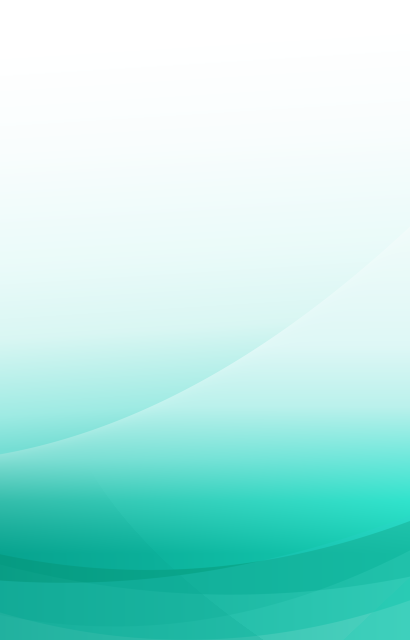
This background is drawn by a WebGL 1 fragment shader. Its source:

```glsl
precision highp float;
// Draws a white to turquoise backdrop with a large swoop and overlapping translucent waves.
uniform vec2 u_resolution;

const float EDGE = 0.0011;          // half width of a smoothed edge

// Arcs: height = x + y * p.x + z * p.x^2
const vec3 SWOOP_ARC   = vec3(0.290, 0.114, 0.242);
const vec3 SHADE_ARC   = vec3(0.134, -0.136, 0.188);
const vec3 GLASS_ARC   = vec3(0.093, -0.046, 0.148);
const vec3 MIDDLE_ARC  = vec3(0.118, -0.167, 0.148);
const vec3 LOWER_ARC   = vec3(0.039, -0.128, 0.229);
const vec3 BOTTOM_ARC  = vec3(0.043, -0.188, 0.207);
// Side edges: the same form, giving x from height
const vec3 SWEEP_ARC   = vec3(0.643, -2.265, 2.53);
const vec3 CORNER_LINE = vec3(0.837, 1.66, 0.0);

const vec3 WHITE       = vec3(1.0);
const vec3 MIST        = vec3(0.975, 0.992, 0.992);
const vec3 ICE         = vec3(0.915, 0.982, 0.976);
const vec3 FROST       = vec3(0.850, 0.966, 0.952);
const vec3 AQUA        = vec3(0.620, 0.920, 0.890);
const vec3 LAGOON      = vec3(0.460, 0.870, 0.830);
const vec3 FOAM        = vec3(0.940, 0.985, 0.980);
const vec3 SPRAY       = vec3(0.870, 0.970, 0.963);
const vec3 SHALLOW     = vec3(0.730, 0.944, 0.923);
const vec3 PALE_LEFT   = vec3(0.500, 0.865, 0.825);
const vec3 PALE_RIGHT  = vec3(0.430, 0.910, 0.860);
const vec3 MID_LEFT    = vec3(0.220, 0.750, 0.680);
const vec3 MID_RIGHT   = vec3(0.190, 0.890, 0.800);
const vec3 DEEP_LEFT   = vec3(0.030, 0.640, 0.560);
const vec3 DEEP_RIGHT  = vec3(0.080, 0.800, 0.700);
const vec3 SHADE       = vec3(0.000, 0.500, 0.350);
const vec3 GLASS       = vec3(0.180, 0.820, 0.800);
const vec3 GLEAM       = vec3(0.400, 0.920, 0.860);

float ramp(float from, float to, float v) {
  return clamp((v - from) / (to - from), 0.0, 1.0);
}

float arc(vec3 k, float t) {
  return k.x + t * (k.y + t * k.z);
}

// Coverage of the area below an arc
float below(vec3 k, vec2 p) {
  return smoothstep(-EDGE, EDGE, arc(k, p.x) - p.y);
}

// Pale upper field, tilted a little to the right
vec3 skyColor(vec2 p) {
  float h = p.y - 0.04 * p.x;
  vec3 c = mix(LAGOON, AQUA, ramp(0.297, 0.35, h));
  c = mix(c, FROST, ramp(0.35, 0.47, h));
  c = mix(c, ICE, ramp(0.47, 0.58, h));
  c = mix(c, MIST, ramp(0.58, 0.76, h));
  return mix(c, WHITE, ramp(0.76, 0.92, h));
}

// Field under the swoop, greener on the left
vec3 waterColor(vec2 p) {
  vec3 deep = mix(DEEP_LEFT, DEEP_RIGHT, p.x);
  vec3 mid  = mix(MID_LEFT, MID_RIGHT, p.x);
  vec3 pale = mix(PALE_LEFT, PALE_RIGHT, p.x);
  vec3 c = mix(deep, mid, ramp(0.135, 0.217, p.y));
  c = mix(c, pale, ramp(0.217, 0.284, p.y));
  c = mix(c, SHALLOW, ramp(0.284, 0.365, p.y));
  c = mix(c, SPRAY, ramp(0.365, 0.46, p.y));
  return mix(c, FOAM, ramp(0.46, 0.64, p.y));
}

void main() {
  vec2 p = gl_FragCoord.xy / u_resolution;

  // Main swoop with a thin bright rim
  float swoop = below(SWOOP_ARC, p);
  vec3 color = mix(skyColor(p), waterColor(p), swoop);
  float depth = arc(SWOOP_ARC, p.x) - p.y;
  color = mix(color, WHITE, 0.12 * swoop * exp(-max(depth, 0.0) * 90.0));

  // Overlapping translucent waves
  color = mix(color, SHADE, 0.30 * below(SHADE_ARC, p));
  color = mix(color, GLASS, mix(0.30, 0.20, p.x) * below(GLASS_ARC, p));
  color = mix(color, GLEAM, mix(0.04, 0.22, p.x) * below(MIDDLE_ARC, p));
  color = mix(color, GLEAM, mix(0.06, 0.14, p.x) * below(LOWER_ARC, p));
  color = mix(color, WHITE, mix(0.06, 0.13, p.x) * below(BOTTOM_ARC, p));

  // Darker sweep on the left, fading upward, and the right corner
  float sweep = smoothstep(-EDGE, EDGE, arc(SWEEP_ARC, p.y) - p.x);
  color = mix(color, DEEP_LEFT, 0.20 * sweep * (1.0 - smoothstep(0.12, 0.28, p.y)));
  float corner = smoothstep(-EDGE, EDGE, p.x - arc(CORNER_LINE, p.y));
  color = mix(color, DEEP_RIGHT, 0.22 * corner * below(MIDDLE_ARC, p));

  gl_FragColor = vec4(color, 1.0);
}
```
